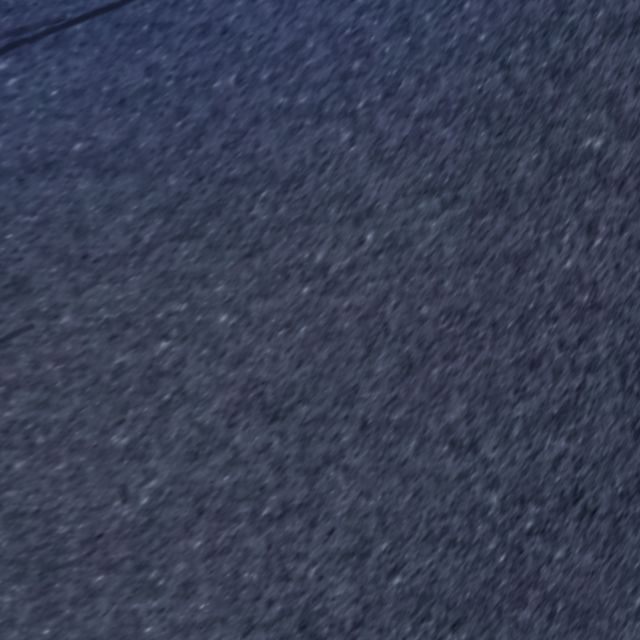
This texture is drawn by a Shadertoy shader. Its source:

```glsl
float hash(vec2 p) {
    return fract(sin(dot(p, vec2(127.1, 311.7))) * 43758.5453);
}

float valueNoise(vec2 p) {
    vec2 cell = floor(p);
    vec2 f = fract(p);
    f = f * f * (3.0 - 2.0 * f);
    float low = mix(hash(cell), hash(cell + vec2(1.0, 0.0)), f.x);
    float high = mix(hash(cell + vec2(0.0, 1.0)), hash(cell + vec2(1.0)), f.x);
    return mix(low, high, f.y);
}

// Streaks lean gently on the left and steeply on the right
float streakSlope(float x) {
    return 0.45 + 0.85 * x;
}

// Curved coordinates: x runs along the streaks, y across them
vec2 streakSpace(vec2 uv) {
    float rise = 0.45 * uv.x + 0.425 * uv.x * uv.x;
    float along = uv.x + 0.3 * uv.x * uv.x + 0.35 * uv.y;
    return vec2(along, uv.y - rise);
}

// Centred grain built from three sizes of stretched noise
float streakGrain(vec2 s) {
    float coarse = valueNoise(s * vec2(32.0, 62.0));
    float middle = valueNoise(s * vec2(62.0, 120.0) + 17.3);
    float fine = valueNoise(s * vec2(115.0, 210.0) + 41.7);
    return 0.25 * coarse + 0.5 * middle + 0.25 * fine - 0.5;
}

// Scattered soft slivers, each turned to the local streak direction
float flecks(vec2 uv, float cells, float chance, float seed) {
    vec2 p = uv * cells;
    vec2 home = floor(p);
    vec2 dir = normalize(vec2(1.0, streakSlope(uv.x)));
    float sum = 0.0;
    for (int j = -1; j <= 1; j++) {
        for (int i = -1; i <= 1; i++) {
            vec2 cell = home + vec2(i, j);
            vec2 key = cell + seed;
            vec2 center = cell + vec2(hash(key + 3.1), hash(key + 7.7));
            vec2 d = p - center;
            vec2 local = vec2(dot(d, dir), dot(d, vec2(-dir.y, dir.x)));
            float size = mix(0.6, 1.2, hash(key + 11.9));
            local /= size * vec2(0.36, 0.16);
            float strength = step(hash(key), chance) * mix(0.35, 1.0, hash(key + 23.5));
            sum += strength * exp(-dot(local, local));
        }
    }
    return min(sum, 1.0);
}

// Soft dark line between two points
float crack(vec2 uv, vec2 a, vec2 b, float width) {
    vec2 ab = b - a;
    float t = clamp(dot(uv - a, ab) / dot(ab, ab), 0.0, 1.0);
    float d = length(uv - a - ab * t);
    return 1.0 - smoothstep(0.2 * width, width, d);
}

// Broad light: blue at upper left, dim at the right, grey at lower left
vec3 baseColor(vec2 uv) {
    vec3 greySlate = vec3(0.232, 0.256, 0.330);
    vec3 blueSlate = vec3(0.198, 0.242, 0.372);
    vec3 dimSlate = vec3(0.188, 0.212, 0.285);
    vec3 color = mix(greySlate, blueSlate, smoothstep(0.35, 1.05, uv.y - 0.25 * uv.x));
    float dim = smoothstep(0.35, 1.15, uv.x + 0.2 * (0.5 - uv.y));
    return mix(color, dimSlate, 0.75 * dim);
}

void mainImage(out vec4 fragColor, in vec2 fragCoord) {
    vec2 uv = fragCoord / iResolution.xy;
    vec2 s = streakSpace(uv);
    vec3 color = baseColor(uv);

    // Faint violet and teal mottling
    float mottle = valueNoise(uv * 13.0) + valueNoise(s * vec2(28.0, 45.0) + 5.0) - 1.0;
    color += mottle * vec3(0.010, -0.005, 0.006);
    color += 0.014 * (valueNoise(uv * 9.0 + 31.0) - 0.5);

    // Grain is crisper toward the lower right
    float grain = streakGrain(s);
    float contrast = mix(0.19, 0.28, smoothstep(0.0, 1.0, 0.7 * uv.x + 0.3 * (1.0 - uv.y)));
    color += grain * contrast * vec3(0.95, 0.97, 1.08);

    // Pale chips and dark pits, broken up by the grain
    float broken = clamp(0.75 + 2.0 * grain, 0.2, 1.2);
    float chips = flecks(uv, 42.0, 0.22, 0.0) + 0.5 * flecks(uv, 68.0, 0.25, 57.0);
    float pits = flecks(uv, 50.0, 0.25, 113.0);
    color += chips * broken * vec3(0.165, 0.175, 0.180);
    color -= pits * vec3(0.060, 0.064, 0.074);

    // Cracks at the left edge, with slightly ragged sides
    vec2 ragged = uv + 0.004 * (vec2(valueNoise(uv * 60.0), valueNoise(uv * 60.0 + 9.0)) - 0.5);
    float seam = crack(ragged, vec2(-0.02, 0.912), vec2(0.23, 1.012), 0.009);
    seam = max(seam, 0.55 * crack(ragged, vec2(-0.02, 0.935), vec2(0.10, 0.972), 0.008));
    seam = max(seam, 0.60 * crack(ragged, vec2(-0.02, 0.458), vec2(0.05, 0.490), 0.006));
    color = mix(color, vec3(0.075, 0.095, 0.175), 0.85 * seam);

    fragColor = vec4(clamp(color, 0.0, 1.0), 1.0);
}
```
